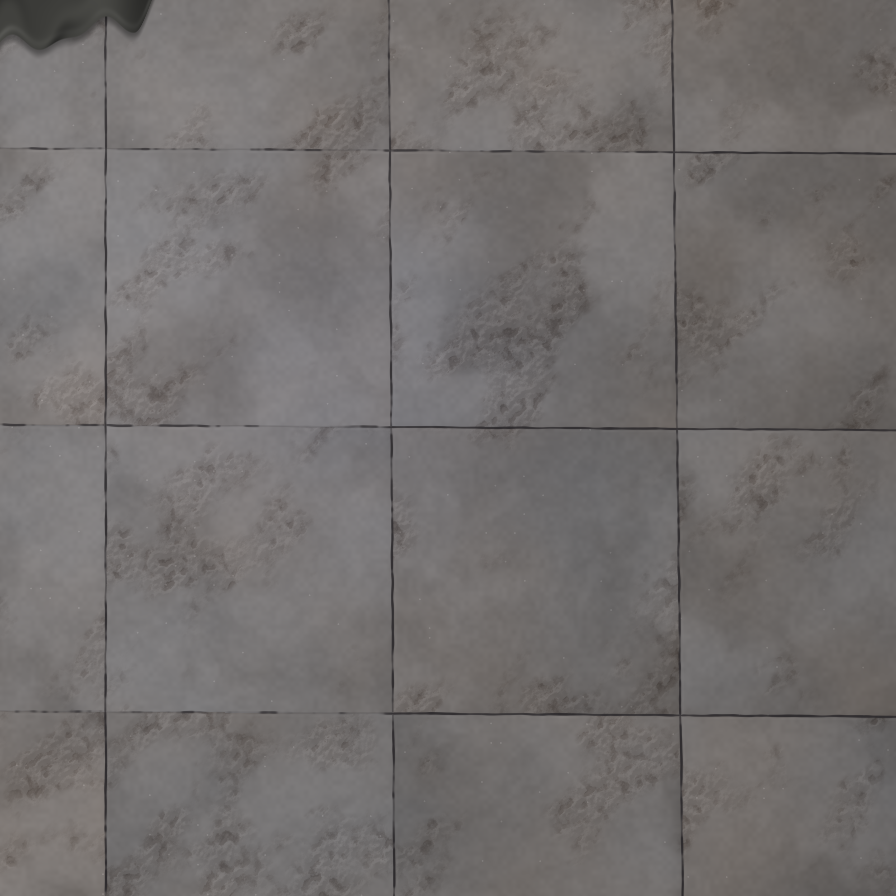
Write a WebGL 2 fragment shader that draws this texture.

```glsl
#version 300 es
precision highp float;
uniform vec2 u_resolution;
out vec4 fragColor;

float hash(vec2 p) {
  vec3 q = fract(vec3(p.xyx) * 0.1031);
  q += dot(q, q.yzx + 33.33);
  return fract((q.x + q.y) * q.z);
}

float noise(vec2 p) {
  vec2 i = floor(p), f = fract(p);
  f = f * f * (3.0 - 2.0 * f);
  return mix(mix(hash(i), hash(i + vec2(1, 0)), f.x),
             mix(hash(i + vec2(0, 1)), hash(i + vec2(1, 1)), f.x), f.y);
}

float fbm(vec2 p) {
  float sum = 0.0, amp = 0.5;
  for (int i = 0; i < 5; i++) {
    sum += amp * noise(p);
    p = mat2(1.6, 1.2, -1.2, 1.6) * p + 17.3;
    amp *= 0.5;
  }
  return sum;
}

float glow(vec2 p, vec2 center, float falloff) {
  vec2 d = p - center;
  return exp(-falloff * dot(d, d));
}

// Canvas position to tile units, with a slight perspective and tilt
vec2 tileSpace(vec2 p) {
  float u = (p.x - 0.118) / mix(0.322, 0.316, p.y);
  float t = (p.y + 0.006 * p.x - 0.526) / 0.314;
  return vec2(u, t + 0.0175 * t * t);
}

vec3 stone(vec2 p, vec2 tile) {
  vec2 id = floor(tile);
  vec2 q = tile + 13.0 * vec2(hash(id + 40.0), hash(id + 71.0));

  // Soft clouds, slightly warm or cool
  float cloud = fbm(q * 2.4 + fbm(q * 3.0));
  float warmth = fbm(q * 1.9 + 31.0);
  vec3 color = mix(vec3(0.408, 0.392, 0.383), vec3(0.478, 0.463, 0.457),
                   smoothstep(0.22, 0.75, cloud));
  color += (warmth - 0.47) * vec3(0.035, 0.005, -0.025);

  // Small diagonal pits with lit rims
  vec2 along = vec2(q.x + q.y, 1.7 * (q.y - q.x));
  float patches = smoothstep(0.48, 0.70, fbm(along * 2.5 + 8.0));
  vec2 pit = vec2(0.8 * (q.x + q.y), 1.1 * (q.y - q.x)) * 30.0;
  float grain = fbm(pit);
  float rim = fbm(pit + vec2(-0.1, -0.5));
  color -= patches * vec3(0.016, 0.020, 0.023);
  color -= patches * smoothstep(0.50, 0.70, grain) * vec3(0.080, 0.085, 0.088);
  color += patches * clamp(grain - rim, -0.1, 0.14) * 0.22;

  // Pale chips and fine mottling
  vec2 chip = q * 30.0;
  float chipSize = 0.14 * step(0.975, hash(floor(chip) + 5.0));
  color += 0.07 * smoothstep(chipSize, chipSize * 0.3 - 0.001, length(fract(chip) - 0.5));
  color += 0.022 * (noise(p * 190.0) - 0.5) + 0.018 * (noise(p * 75.0) - 0.5);

  // Window light: cool in the middle, brighter left, dim to the lower right
  color += vec3(-0.004, 0.004, 0.022) * glow(p, vec2(0.40, 0.59), 20.0);
  color += vec3(0.045, 0.047, 0.052) * glow(p, vec2(0.10, 0.62), 6.0);
  return color * (1.03 - 0.08 * p.x * (1.2 - p.y) - 0.04 * smoothstep(0.75, 1.0, p.x));
}

vec3 addJoints(vec3 color, vec2 p, vec2 tile, float pixel) {
  vec2 wobble = 0.001 * vec2(noise(vec2(p.y * 60.0, 3.0)), noise(vec2(p.x * 60.0, 8.0))) - 0.0005;
  vec2 offset = (fract(tile + 0.5) - 0.5) * 0.317 + wobble;
  vec2 lineId = floor(tile + 0.5);

  // Grout is solid on the right and broken on the left
  float solid = smoothstep(-0.01, 0.01, p.x - mix(0.43, 0.74, step(0.5, tile.y)));
  float dashX = 0.6 * noise(vec2(p.x * 50.0, lineId.y * 7.0 + 20.0)) + 0.4 * noise(vec2(p.x * 160.0, lineId.y));
  float dashY = 0.6 * noise(vec2(p.y * 50.0, lineId.x * 7.0 + 60.0)) + 0.4 * noise(vec2(p.y * 160.0, lineId.x));
  vec2 strength = vec2(mix(0.45, 0.95, smoothstep(0.2, 0.6, dashY)) * mix(1.0, 0.82, p.y),
                       mix(0.12 + 0.6 * smoothstep(0.35, 0.75, dashX), 0.7 + 0.25 * dashX, solid));
  vec2 width = vec2(0.0007) + 0.0006 * vec2(dashY, dashX);
  vec2 groove = strength * (1.0 - smoothstep(width - 0.5 * pixel, width + 0.5 * pixel + 0.0003, abs(offset)));
  vec2 soil = exp(-abs(offset) / 0.003);
  vec2 lip = exp(-pow((offset - vec2(0.0032, -0.0032)) / 0.0012, vec2(2.0)));
  color -= 0.025 * max(soil.x * strength.x, soil.y * strength.y);
  color += 0.025 * max(lip.x * dashY, lip.y * dashX);
  return mix(color, vec3(0.17, 0.16, 0.17), max(groove.x, groove.y));
}

// Rumpled dark cloth in the upper left corner
vec3 addCloth(vec3 color, vec2 p, float pixel) {
  float hem = 0.945 + 0.20 * p.x + 0.009 * sin(p.x * 62.0 + 1.0)
            + 0.005 * sin(p.x * 118.0) + 0.05 * smoothstep(0.15, 0.19, p.x);
  float depth = p.y - hem;
  float folds = noise(vec2(depth * 55.0 + 2.0 * noise(p * 25.0), p.x * 18.0));
  vec3 cloth = mix(vec3(0.13, 0.13, 0.125), vec3(0.29, 0.29, 0.275), folds);
  cloth += 0.09 * exp(-pow((depth - 0.007) / 0.004, 2.0)) * noise(p * 40.0);
  float shadow = smoothstep(-0.012, 0.0, depth) * smoothstep(0.22, 0.16, p.x);
  color *= 1.0 - 0.35 * shadow;
  return mix(color, cloth, smoothstep(-pixel, pixel, depth));
}

void main() {
  vec2 p = gl_FragCoord.xy / u_resolution;
  float pixel = 1.0 / min(u_resolution.x, u_resolution.y);
  vec2 tile = tileSpace(p);
  vec3 color = stone(p, tile);
  color = addJoints(color, p, tile, pixel);
  color = addCloth(color, p, pixel);
  fragColor = vec4(clamp(color, 0.0, 1.0), 1.0);
}
```
